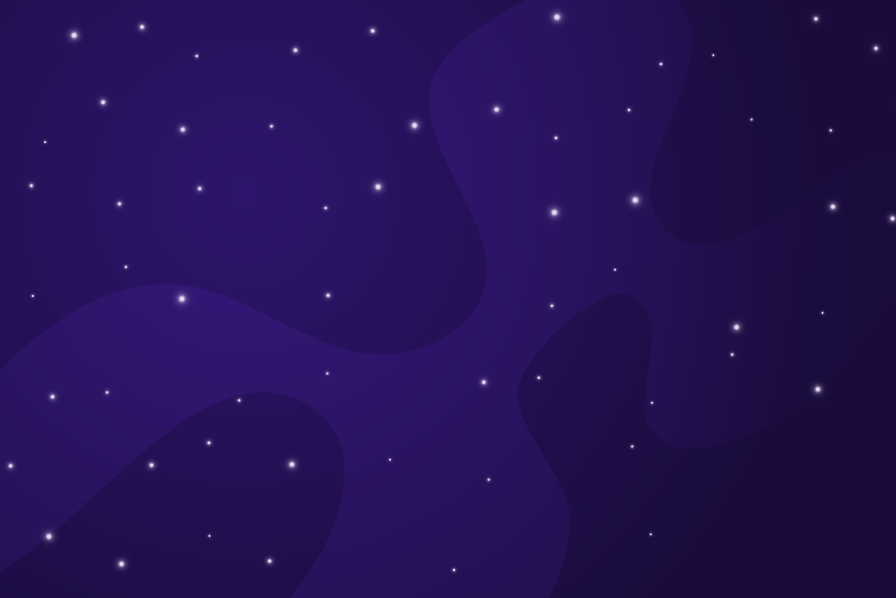
Give the GLSL for this background, as a Shadertoy shader.

```glsl
float sq(float x) { return x * x; }

vec3 hash32(vec2 cell) {
    vec3 h = fract(cell.xyx * vec3(0.1031, 0.1030, 0.0973));
    h += dot(h, h.yxz + 33.33);
    return fract((h.xxy + h.yzz) * h.zyx);
}

// Approximate signed distance to an axis-aligned superellipse
float ellipse(vec2 p, vec2 radii, float power) {
    vec2 q = pow(abs(p) / radii, vec2(power));
    return (pow(q.x + q.y, 1.0 / power) - 1.0) * min(radii.x, radii.y);
}

// Four hollows around the ribbon, each negative inside
float upperLeftHollow(vec2 p) {
    if (p.x < 0.635)
        return mix(0.525, 0.408, smoothstep(0.283, 0.635, p.x))
             - 1.8 * sq(max(0.283 - p.x, 0.0)) - p.y;
    if (p.y < 0.547)
        return ellipse(p - vec2(0.635, 0.547), vec2(0.179, 0.139), 2.0);
    return p.x - mix(0.814, 0.717, smoothstep(0.547, 0.834, p.y))
         - 5.88 * sq(max(p.y - 0.834, 0.0));
}

float upperRightHollow(vec2 p) {
    if (p.x > 1.172)
        return mix(0.59, 0.742, smoothstep(1.172, 1.5, p.x)) - p.y;
    if (p.y < 0.678)
        return ellipse(p - vec2(1.172, 0.678), vec2(0.084, 0.088), 2.0);
    return mix(1.088, 1.158, smoothstep(0.678, 0.932, p.y))
         - 5.4 * sq(max(p.y - 0.932, 0.0)) - p.x;
}

float lowerRightHollow(vec2 p) {
    if (p.x < 1.035) {
        if (p.y > 0.346)
            return ellipse(p - vec2(1.035, 0.346), vec2(0.170, 0.164), 1.4);
        return mix(0.953, 0.865, smoothstep(0.131, 0.346, p.y))
             - 2.05 * sq(max(0.131 - p.y, 0.0)) - p.x;
    }
    if (p.x > 1.152)
        return p.y - 0.25 - 2.25 * sq(p.x - 1.152);
    if (p.y > 0.443)
        return ellipse(p - vec2(1.035, 0.443), vec2(0.055, 0.067), 2.0);
    if (p.y > 0.316)
        return p.x - mix(1.078, 1.09, smoothstep(0.316, 0.443, p.y));
    return -ellipse(p - vec2(1.152, 0.316), vec2(0.074, 0.066), 2.0);
}

float lowerLeftHollow(vec2 p) {
    if (p.x < 0.439)
        return p.y - mix(0.004, 0.344, smoothstep(-0.117, 0.439, p.x));
    if (p.y > 0.219)
        return ellipse(p - vec2(0.439, 0.219), vec2(0.137, 0.125), 2.0);
    return p.x - 0.576 + 1.92 * sq(p.y - 0.219);
}

// One jittered star per grid cell, mostly small
float starLight(vec2 p) {
    vec2 grid = p * 7.0;
    vec2 cell = floor(grid);
    vec3 h = hash32(cell + 17.0);
    float d = length(grid - cell - mix(vec2(0.12), vec2(0.88), h.xy)) / 7.0;
    float size = mix(0.0013, 0.0045, sq(h.z));
    float core = exp(-sq(d / size));
    float halo = 0.35 * exp(-sq(d / (size * 2.3)));
    float present = step(0.12, fract(h.z * 19.7 + h.x));
    float emptyCorner = step(1.15, p.x) * step(p.y, 0.2);
    return (core + halo) * present * (1.0 - emptyCorner);
}

void mainImage(out vec4 fragColor, in vec2 fragCoord) {
    vec2 p = fragCoord / iResolution.y;
    float pixel = 1.0 / iResolution.y;

    // Violet glow fading to night
    float glowDistance = length(p - vec2(0.41, 0.678));
    vec3 color = mix(vec3(0.18, 0.08, 0.425), vec3(0.10, 0.045, 0.235),
                     min(glowDistance / 0.95, 1.0));

    // Translucent ribbon, fainter to the right
    float edge = min(min(upperLeftHollow(p), upperRightHollow(p)),
                     min(lowerRightHollow(p), lowerLeftHollow(p)));
    float ribbon = smoothstep(-pixel, pixel, edge);
    float fade = 1.0 - 0.85 * smoothstep(0.85, 1.45, p.x);
    color += vec3(0.032, 0.014, 0.064) * ribbon * fade;

    color = mix(color, vec3(0.93, 0.88, 0.98), min(starLight(p), 0.95));
    fragColor = vec4(color, 1.0);
}
```
